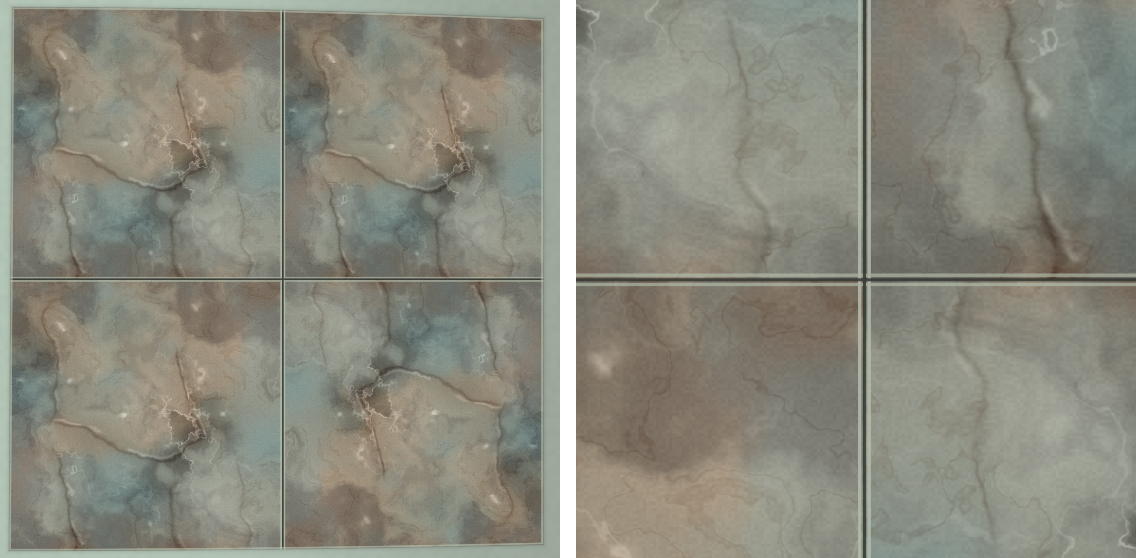
Left, the full canvas; right, a detail of the centre.
Reproduce this texture procedurally as a Shadertoy shader.

```glsl
// Four glazed marble tiles in a two by two block on a pale green ground.
// Each tile repeats one marble: warped noise clouds, tinted patches and curved veins;
// the lower right tile is turned half round, and thin pale rims flank dark joints.

float hash(vec2 p) {
    return fract(sin(dot(p, vec2(127.1, 311.7))) * 43758.5453);
}

float noise(vec2 p) {
    vec2 i = floor(p), f = fract(p);
    f = f * f * (3.0 - 2.0 * f);
    return mix(mix(hash(i), hash(i + vec2(1, 0)), f.x),
               mix(hash(i + vec2(0, 1)), hash(i + vec2(1, 1)), f.x), f.y);
}

float fbm(vec2 p) {
    float sum = 0.0, gain = 0.5;
    for (int i = 0; i < 5; i++) {
        sum += gain * noise(p);
        p = mat2(1.6, 1.2, -1.2, 1.6) * p + 7.3;
        gain *= 0.5;
    }
    return sum;
}

// Soft round patch
float patchAt(vec2 p, vec2 centre, float radius) {
    vec2 d = (p - centre) / radius;
    return exp(-dot(d, d));
}

// Vein from lo to hi: x is a thin core, y a wide stain, z a lit flank
vec3 vein(float along, float offset, float lo, float hi) {
    float span = smoothstep(lo - 0.03, lo + 0.03, along) * (1.0 - smoothstep(hi - 0.04, hi + 0.04, along));
    return span * vec3(exp(-pow(offset / 0.006, 2.0)),
                       exp(-abs(offset) / 0.032),
                       exp(-pow((offset - 0.013) / 0.006, 2.0)));
}

vec3 marble(vec2 p) {
    vec2 warp = vec2(fbm(p * 7.0), fbm(p * 7.0 + 17.0)) - 0.48;
    vec2 q = p + 0.13 * warp;

    // Cloudy body
    float cloud = fbm(p * 5.0 + 2.5 * warp + 4.0);
    vec3 col = mix(vec3(0.42, 0.42, 0.39), vec3(0.57, 0.58, 0.53), smoothstep(0.25, 0.72, cloud));

    // Light, dark, blue and brown patches
    float pale = patchAt(q, vec2(0.77, 0.14), 0.14) + patchAt(q, vec2(0.07, 0.28), 0.14)
               + 0.8 * patchAt(q, vec2(0.50, 0.55), 0.13) + 0.7 * patchAt(q, vec2(0.90, 0.78), 0.15)
               + 0.6 * patchAt(q, vec2(0.27, 0.74), 0.10);
    float dark = patchAt(q, vec2(0.74, 0.49), 0.11) + 0.8 * patchAt(q, vec2(0.10, 0.78), 0.15)
               + 0.6 * patchAt(q, vec2(0.56, 0.24), 0.11);
    float blue = patchAt(q, vec2(0.38, 0.86), 0.12) + patchAt(q, vec2(0.04, 0.62), 0.13)
               + patchAt(q, vec2(0.44, 0.19), 0.17) + 0.8 * patchAt(q, vec2(0.96, 0.38), 0.12)
               + 0.6 * patchAt(q, vec2(0.33, 0.55), 0.16);
    float brown = smoothstep(0.42, 0.68, fbm(p * 4.0 + 31.0)) + 0.7 * patchAt(q, vec2(0.22, 0.83), 0.12);
    col += 0.085 * pale - 0.07 * dark;
    col *= mix(vec3(1), vec3(1.08, 0.97, 0.91), min(brown, 1.0));
    col *= mix(vec3(1), vec3(0.88, 1.02, 1.09), min(blue, 1.0));

    // Main veins, each a curve through the tile
    float sag = 0.45 - 0.31 * (q.x - 0.18) + 0.09 * smoothstep(0.58, 0.70, q.x);
    vec3 v = vein(q.x, q.y - sag, 0.18, 0.69);
    v += 0.6 * vein(q.y, q.x - 0.17 - 0.02 * sin(q.y * 14.0), 0.44, 0.90);
    v += vein(q.y, q.x - 0.68 + 0.28 * (q.y - 0.38), 0.38, 0.72);
    v += vein(q.y, q.x - 0.24 + 0.065 * smoothstep(0.15, 0.36, q.y), -0.1, 0.37);
    v += 0.8 * vein(q.y, q.x - 0.60 - 1.3 * pow(q.y - 0.11, 2.0), -0.1, 0.27);
    v += 0.5 * vein(q.y, q.x - 0.89 + 2.0 * pow(q.y - 0.15, 2.0), -0.1, 0.31);
    col -= v.y * vec3(0.055, 0.075, 0.078) + v.x * vec3(0.07, 0.08, 0.08);
    col += v.z * 0.10 * smoothstep(0.40, 0.62, noise(p * 22.0));

    // Fine brown and pale hairlines
    float hair = 1.0 - smoothstep(0.0, 0.022, abs(fbm(p * 6.0 + 2.0 * warp + 53.0) - 0.48));
    float thread = 1.0 - smoothstep(0.0, 0.016, abs(fbm(q * 5.0 + 71.0) - 0.50));
    col -= 0.045 * hair * vec3(0.7, 1.0, 1.1);
    col += 0.055 * thread * noise(p * 9.0);

    // Chipped facets beside the upright vein and the lower left one
    float rough = patchAt(p, vec2(0.64, 0.50), 0.11) + patchAt(p, vec2(0.68, 0.36), 0.07)
                + 0.8 * patchAt(p, vec2(0.21, 0.31), 0.06);
    float facet = fbm(p * 13.0 + 5.0);
    col -= 0.10 * rough * smoothstep(0.51, 0.57, facet);
    col += 0.16 * rough * (1.0 - smoothstep(0.0, 0.025, abs(facet - 0.50)));

    // Scattered bright flecks
    for (int i = 0; i < 9; i++) {
        vec2 centre = vec2(hash(vec2(i, 3)), hash(vec2(i, 8)));
        float size = mix(0.007, 0.020, hash(vec2(i, 12)));
        col += 0.20 * patchAt(p + 0.10 * warp, centre, size) * smoothstep(0.3, 0.7, noise(p * 60.0));
    }
    return col;
}

void mainImage(out vec4 fragColor, in vec2 fragCoord) {
    vec2 uv = fragCoord / iResolution.xy;
    float px = 1.0 / min(iResolution.x, iResolution.y);

    // Slightly skewed outline of the block
    vec2 joint = vec2(0.505, 0.4995);
    vec2 low = vec2(0.016 + 0.006 * uv.y, 0.013 + 0.012 * uv.x * uv.x);
    vec2 high = vec2(0.970, 0.987 - 0.022 * uv.x * uv.x);
    vec2 inset = min(uv - low, high - uv);
    float edge = min(inset.x, inset.y);

    // Tile index and position within the tile
    vec2 cell = step(joint, uv);
    vec2 p = mix((uv - low) / (joint - low), (uv - joint) / (high - joint), cell);
    if (cell.x > 0.5 && cell.y < 0.5) p = 1.0 - p;
    vec3 tile = marble(p) * (0.985 + 0.03 * hash(cell + 2.0));
    tile += 0.03 * (hash(floor(uv * 512.0)) - 0.5);

    // Joints: dark gap between two pale rims
    vec2 d = abs(uv - joint);
    vec2 rim = 1.0 - smoothstep(vec2(0.0007), vec2(0.0007 + px), abs(d - 0.0028));
    vec2 gap = 1.0 - smoothstep(vec2(0.0006), vec2(0.0006 + px), d);
    tile = mix(tile, vec3(0.70, 0.74, 0.67), max(0.85 * rim.x, 0.65 * rim.y));
    tile = mix(tile, vec3(0.20, 0.21, 0.19), 0.85 * max(gap.x, gap.y));

    // Ground, outer shadow and pale outer rim
    vec3 ground = mix(vec3(0.70, 0.77, 0.71), vec3(0.61, 0.66, 0.61), smoothstep(0.3, 1.0, uv.x));
    ground += 0.02 * (noise(uv * 90.0) - 0.5);
    ground *= 1.0 - 0.16 * exp(-max(-edge, 0.0) / 0.003);
    vec3 col = mix(ground, tile, smoothstep(-px, px, edge));
    float outerRim = 1.0 - smoothstep(0.0006, 0.0006 + px, abs(edge - 0.002));
    col = mix(col, vec3(0.73, 0.77, 0.70), 0.6 * outerRim);
    fragColor = vec4(col, 1.0);
}
```
